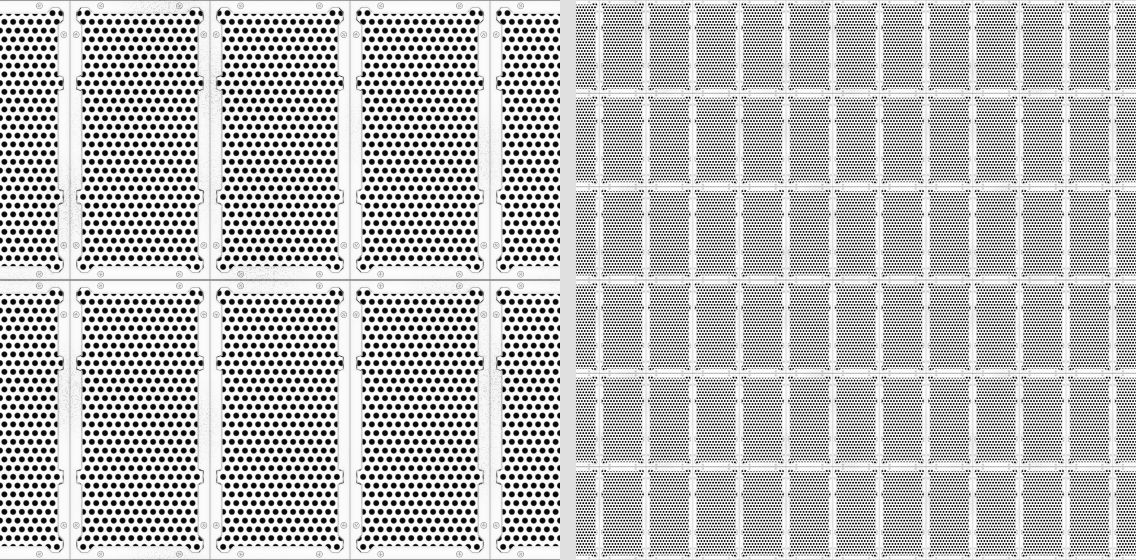
Left: one tile. Right: repeated 3 by 3.
Reproduce this texture procedurally as a Shadertoy shader.

```glsl
// Tiling wall of white bolted panels, 4 across and 2 down, with notched openings over perforated sheet metal.

const float SIZE = 768.0;                 // design units across the canvas
const vec2 PANEL = vec2(192.0, 384.0);    // panel pitch
const float HOLE_PITCH = 12.0;
const vec3 WHITE = vec3(0.99);
const vec3 HOLE_BLACK = vec3(0.045);
const vec3 SEAM_GREY = vec3(0.49);
const vec3 RIM_GREY = vec3(0.74);
const vec3 TAB_DARK = vec3(0.25);

vec2 hash2(vec2 p) {
    vec3 q = fract(p.xyx * vec3(0.1031, 0.1030, 0.0973));
    q += dot(q, q.yzx + 33.33);
    return fract((q.xx + q.yz) * q.zy);
}

// Antialiased coverage of the region where d < 0.
float fill(float d, float soft) {
    return 1.0 - smoothstep(-soft, soft, d);
}

// Wrapping cellular patches, each with its own strength.
float patches(vec2 uv, float cells) {
    vec2 g = uv * cells, base = floor(g);
    float sum = 0.0;
    for (int j = -1; j <= 1; j++)
    for (int i = -1; i <= 1; i++) {
        vec2 cell = base + vec2(i, j);
        vec2 id = mod(cell, cells);
        float strength = smoothstep(0.45, 1.0, hash2(id + 71.0).x);
        float dist = length(g - cell - hash2(id));
        sum += strength * (1.0 - smoothstep(0.05, 0.8, dist));
    }
    return min(sum, 1.0);
}

// Signed distance to the opening: a plain box with corner ears and side tabs.
float opening(vec2 p) {
    vec2 a = abs(p);
    float body = max(a.x - 79.0, a.y - 173.0);
    float ear = max((abs(a.x - a.y + 94.0) - 15.0) * 0.7071, (a.x + a.y - 261.0) * 0.7071);
    ear = max(ear, max(a.x - 86.0, a.y - 181.0));
    float tab = max(a.x - 86.0, abs(a.y - 78.0) + 0.4 * (a.x - 79.0) - 10.5);
    return min(body, min(ear, tab));
}

// Staggered round holes; returns darkness.
float holes(vec2 p, float px) {
    float odd = mod(floor(p.y / HOLE_PITCH), 2.0);
    p.x += (1.0 - odd) * 0.5 * HOLE_PITCH;
    float r = length(mod(p, HOLE_PITCH) - 0.5 * HOLE_PITCH);
    return fill(r - 3.95, max(1.15, 0.75 * px));
}

// Cross-head screw: outline ring, faint dish and a turned cross; returns darkness.
float screw(vec2 p, float angle, float px) {
    float c = cos(angle), s = sin(angle), r = length(p);
    vec2 q = abs(mat2(c, -s, s, c) * p);
    float ring = fill(abs(r - 4.1) - 0.45, 0.6 * px);
    float bar = max(min(q.x, q.y) - 0.45, max(q.x, q.y) - 2.5);
    float dish = 0.07 * fill(r - 4.0, px);
    return max(max(0.34 * ring, 0.36 * fill(bar, 0.6 * px)), dish);
}

void mainImage(out vec4 fragColor, in vec2 fragCoord) {
    vec2 uv = fragCoord / iResolution.xy;
    vec2 p = uv * SIZE;
    float px = SIZE / min(iResolution.x, iResolution.y);

    // Panel-local position; upright seams sit half a panel in from the side.
    vec2 shifted = p + vec2(0.5 * PANEL.x, 0.0);
    vec2 id = mod(floor(shifted / PANEL), vec2(4.0, 2.0));
    vec2 q = mod(shifted, PANEL) - 0.5 * PANEL;
    vec2 a = abs(q);
    float d = opening(q);

    // Frame with a soft shade beside the opening and at the seams.
    vec3 frame = WHITE;
    vec2 seam = 0.5 * PANEL - a;
    frame -= 0.08 * exp(-max(d, 0.0) / 2.0);
    frame -= 0.05 * exp(-min(seam.x, seam.y) / 3.0);
    frame = mix(frame, vec3(0.80), fill(seam.x - 1.0, 0.7 * px));
    frame = mix(frame, SEAM_GREY, fill(seam.y - 1.0, 0.7 * px));

    // Two screws near each corner, mirrored, with varied turns.
    vec2 corner = sign(q) + 3.0 * id + 5.0;
    vec2 turn = 6.2832 * hash2(corner);
    frame -= screw(a - vec2(54.0, 184.0), turn.x, px);
    frame -= screw(a - vec2(87.5, 144.5), turn.y, px);

    // Perforated sheet seen through the opening.
    vec3 sheet = mix(WHITE, HOLE_BLACK, holes(p, px));
    vec3 color = mix(frame, sheet, fill(d, 0.6 * px));

    // Cut edge: pale along the sides, darker and broken round ears and tabs.
    float onTab = smoothstep(79.5, 82.0, a.x);
    float broken = 0.55 + 0.45 * sin(q.y * 0.55 + q.x * 0.3 + id.x * 2.0);
    vec3 rimColor = mix(RIM_GREY, TAB_DARK, onTab * broken);
    float sideOnly = max(smoothstep(76.0, 79.0, a.x), smoothstep(174.0, 176.0, a.y));
    float rim = fill(abs(d - 0.7) - 0.6, 0.7 * px) * sideOnly;
    color = mix(color, rimColor, rim);

    // Scattered grime: faint smudges broken up by fine grain.
    float grime = patches(uv, 7.0);
    float grain = hash2(floor(uv * 512.0)).y;
    color -= grime * (0.03 + 0.13 * smoothstep(0.65, 1.0, grain)) * mix(1.0, 0.35, fill(d, px));

    fragColor = vec4(clamp(color, 0.0, 1.0), 1.0);
}
```
